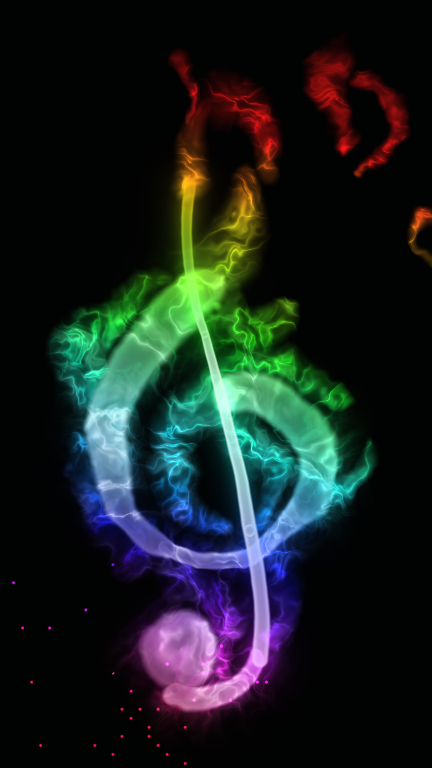
Reproduce this background procedurally as a WebGL 2 fragment shader.

```glsl
#version 300 es
precision highp float;
// Draws a rainbow treble clef made of glowing smoke on black.
uniform vec2 u_resolution;
out vec4 fragColor;

const float ASPECT = .5625;  // design width, its height is 1
const vec3 BACKGROUND = vec3(.004, .006, .006);
const float HUE_SLOPE = 1.15, HUE_START = .143, HUE_TILT = .35;
const float BODY_WARP = .026, SMOKE_WARP = .065, STEM_WARP = .006;
const float HALO_WIDTH = .013, PALENESS = .66;
const vec2 BALL_CENTER = vec2(.238, .154);
const float BALL_RADIUS = .051, SPARK_GRID = 85.;
const int CURVE_STEPS = 10;

float hash(vec2 p) {
  vec3 q = fract(p.xyx * .1031);
  q += dot(q, q.yzx + 33.33);
  return fract((q.x + q.y) * q.z);
}

float noise(vec2 p) {
  vec2 i = floor(p), f = fract(p);
  f = f * f * (3. - 2. * f);
  return mix(mix(hash(i), hash(i + vec2(1, 0)), f.x),
             mix(hash(i + vec2(0, 1)), hash(i + 1.), f.x), f.y);
}

float fbm(vec2 p) {
  float sum = 0., amp = .533;
  for (int i = 0; i < 4; i++) {
    sum += amp * noise(p);
    p = mat2(1.6, 1.2, -1.2, 1.6) * p + 7.3;
    amp *= .5;
  }
  return sum;
}

float fall(float a, float b, float x) { return 1. - smoothstep(a, b, x); }

// Thin bright lines where the noise crosses its middle value
float filament(vec2 p, float sharpness) {
  return exp(-sharpness * abs(fbm(p) - .5));
}

vec3 spectrum(float hue) {
  vec3 wave = abs(fract(hue + vec3(0, 2, 1) / 3.) * 6. - 3.) - 1.;
  return .08 + .92 * clamp(wave, 0., 1.);
}

// Distance to a quadratic curve, and the position along it
vec2 curve(vec2 p, vec2 a, vec2 b, vec2 c) {
  vec2 best = vec2(9, 0), prev = a;
  for (int i = 1; i <= CURVE_STEPS; i++) {
    float t = float(i) / float(CURVE_STEPS);
    vec2 next = mix(mix(a, b, t), mix(b, c, t), t), dir = next - prev;
    float h = clamp(dot(p - prev, dir) / dot(dir, dir), 0., 1.);
    float d = length(p - prev - dir * h);
    if (d < best.x) best = vec2(d, t + (h - 1.) / float(CURVE_STEPS));
    prev = next;
  }
  return best;
}

// Layers hold coverage in x and edge distance in y; end.zw are radii
void tube(inout vec2 layer, vec2 p, vec4 start, vec4 end) {
  vec2 k = curve(p, start.xy, start.zw, end.xy);
  float r = mix(end.z, end.w, k.y), x = k.x / r;
  float cover = fall(.72, 1.12, x) * mix(.78, 1., smoothstep(.2, .8, x));
  layer = vec2(max(layer.x, cover), min(layer.y, k.x - r));
}

// Soft tapering flame; end.z is its radius
void wisp(inout float smoke, vec2 p, vec4 start, vec3 end) {
  vec2 k = curve(p, start.xy, start.zw, end.xy);
  smoke = max(smoke, fall(.1, 1.4, k.x / (end.z * (1. - .6 * k.y))));
}

void main() {
  vec2 p = gl_FragCoord.xy / u_resolution.y;
  p.x += .5 * (ASPECT - u_resolution.x / u_resolution.y);
  vec2 swirl = vec2(fbm(p * 13.), fbm(p * 13. + 41.)) - .5;
  vec2 b = p + BODY_WARP * swirl, s = p + SMOKE_WARP * swirl, q = p + STEM_WARP * swirl;

  // Thick loop and tail
  vec2 body = vec2(0, 9), stem = body;
  tube(body, b, vec4(.267, .62, .163, .551), vec4(.139, .44, .031, .029));
  tube(body, b, vec4(.139, .44, .13, .323), vec4(.221, .284, .028, .015));
  tube(body, b, vec4(.221, .284, .306, .255), vec4(.371, .303, .013, .014));
  tube(body, b, vec4(.371, .303, .43, .349), vec4(.41, .421, .015, .025));
  tube(body, b, vec4(.41, .421, .378, .499), vec4(.306, .486, .026, .027));
  tube(body, b, vec4(.339, .141, .312, .075), vec4(.235, .098, .01, .019));

  // Curled ball at the foot
  vec2 ball = b - BALL_CENTER;
  float ballR = length(ball) / BALL_RADIUS;
  float curl = .5 + .5 * cos(atan(ball.y, ball.x) + 7. * ballR);
  body.x = max(body.x, fall(.85, 1.08, ballR) * mix(.68, 1., curl));
  body.y = min(body.y, (ballR - 1.) * BALL_RADIUS);

  // Slim stem
  tube(stem, q, vec4(.247, .759, .237, .648), vec4(.267, .564, .008, .006));
  tube(stem, q, vec4(.267, .564, .302, .44), vec4(.326, .31, .006, .01));
  tube(stem, q, vec4(.326, .31, .349, .206), vec4(.339, .141, .01, .011));

  // Smoke of the hook, column and inner curl
  float smoke = 0.;
  wisp(smoke, b, vec4(.247, .759, .245, .88), vec3(.297, .87, .021));
  wisp(smoke, b, vec4(.297, .87, .341, .875), vec3(.35, .775, .034));
  wisp(smoke, b, vec4(.267, .62, .319, .674), vec3(.319, .765, .048));
  wisp(smoke, b, vec4(.306, .486, .215, .466), vec3(.219, .388, .046));
  wisp(smoke, b, vec4(.219, .388, .22, .329), vec3(.293, .316, .032));
  // Tongues around the loop
  wisp(smoke, s, vec4(.33, .43, .39, .4), vec3(.35, .32, .043));
  wisp(smoke, s, vec4(.125, .5, .105, .6), vec3(.22, .635, .045));
  wisp(smoke, s, vec4(.285, .59, .35, .53), vec3(.372, .605, .04));
  wisp(smoke, s, vec4(.32, .515, .39, .545), vec3(.435, .47, .036));
  wisp(smoke, s, vec4(.41, .37, .445, .37), vec3(.475, .405, .03));
  wisp(smoke, s, vec4(.18, .29, .1, .33), vec3(.105, .42, .036));
  wisp(smoke, s, vec4(.245, .25, .33, .22), vec3(.3, .12, .043));
  wisp(smoke, s, vec4(.37, .28, .4, .23), vec3(.36, .16, .03));
  // Stray flames
  wisp(smoke, s, vec4(.436, .919, .405, .87), vec3(.455, .815, .024));
  wisp(smoke, s, vec4(.475, .898, .535, .85), vec3(.484, .781, .018));
  wisp(smoke, s, vec4(.245, .911, .262, .896), vec3(.245, .85, .013));
  wisp(smoke, s, vec4(.555, .72, .53, .69), vec3(.56, .65, .014));

  // Rainbow tint and folds
  float hue = (1. - p.y - HUE_TILT * (p.x - .26) - HUE_START) * HUE_SLOPE;
  vec3 tint = spectrum(clamp(hue + .06 * swirl.x, 0., .96));
  float folds = filament(b * 17. + 2.5 * swirl, 11.);
  float threads = filament(s * 22. + 3. * swirl.yx, 17.);
  float pale = PALENESS * fall(.5, .74, p.y) * mix(1., .6, smoothstep(.28, .42, p.x));

  // Composite from smoke up to stem
  float haze = max(smoke, .6 * exp(-max(body.y, 0.) / HALO_WIDTH));
  haze *= .16 + .6 * threads + .4 * folds;
  vec3 color = BACKGROUND + mix(tint, vec3(1), .35 * pale * folds) * haze;
  vec3 bodyColor = mix(tint, vec3(1), pale * (.65 + .5 * folds)) * (.7 + .35 * folds);
  color = mix(color, bodyColor, .92 * body.x);
  color += tint * .25 * exp(-max(stem.y, 0.) / HALO_WIDTH);
  color = mix(color, mix(tint, vec3(1), 1.25 * pale), stem.x * mix(.9, .6, smoothstep(.55, .7, p.y)));

  // Sparks near the foot
  vec2 cell = floor(p * SPARK_GRID), local = fract(p * SPARK_GRID) - .5;
  float lit = step(1. - .3 * exp(-20. * distance(p, vec2(.2, .08))), hash(cell));
  color += tint * lit * fall(.05, .25, length(local));
  fragColor = vec4(clamp(color, 0., 1.), 1);
}
```
